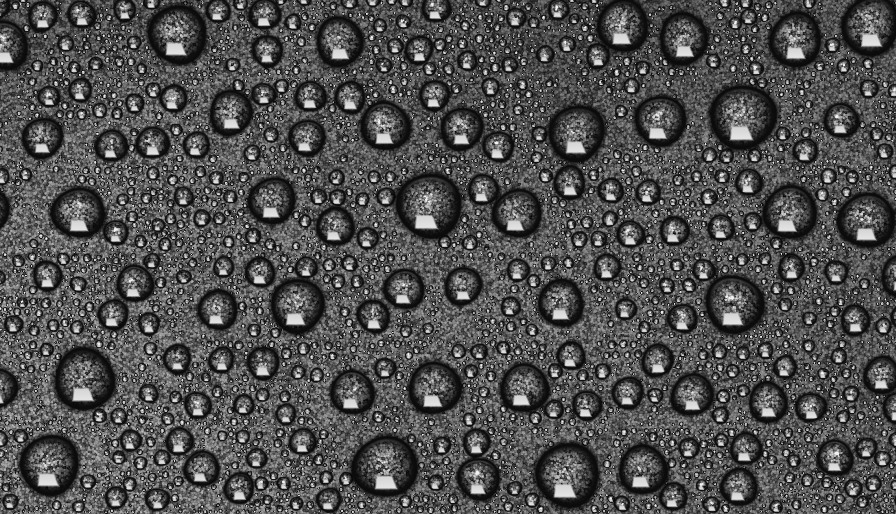
Reproduce this texture procedurally as a Shadertoy shader.

```glsl
// Water drops on a dark grainy plate, in black and white.
// Five jittered grids of halving size hold the drops; small ones give way to
// larger ones. Each drop has a dark rim, a grainy glow and a window glint.

#define LEVELS 5
#define CELL 0.17          // grid cell of the largest drops, in canvas heights
#define MIN_RATIO 0.15     // drop radius relative to its cell
#define MAX_RATIO 0.375
#define PRESENCE 0.86      // share of cells that hold a drop
#define GRAIN_CELLS 235.0  // grains per canvas height
#define GRAIN_DEPTH 1.15
#define PLATE_TONE 0.335
#define RIM_TONE 0.045
#define GLINT_TONE 0.9

vec3 hash3(vec3 p) {
    p = fract(p * vec3(0.1031, 0.1030, 0.0973));
    p += dot(p, p.yxz + 33.33);
    return fract((p.xxy + p.yxx) * p.zyx);
}

float cellSize(int level) {
    return CELL * exp2(-float(level));
}

// Centre and radius of the drop in one cell; radius 0 means no drop.
vec3 dropIn(vec2 id, int level) {
    vec3 h = hash3(vec3(id + 40.0, float(level) * 17.0 + 5.0));
    vec3 k = hash3(vec3(id + 90.0, float(level) * 11.0 + 71.0));
    float ratio = mix(MIN_RATIO, MAX_RATIO, h.z);
    vec2 jitter = (2.0 * h.xy - 1.0) * (0.5 - 1.1 * ratio);
    vec2 centre = id + 0.5 + vec2(0.5 * mod(id.y, 2.0), 0.0) + jitter;
    return vec3(centre, ratio * step(k.x, PRESENCE)) * cellSize(level);
}

// Distance from a point to the nearest drop of any larger level.
float gapToLarger(vec2 p, int level) {
    float gap = 1.0;
    for (int l = 0; l < level; l++) {
        vec2 base = floor(p / cellSize(l));
        for (int n = 0; n < 9; n++) {
            vec3 drop = dropIn(base + vec2(n % 3 - 1, n / 3 - 1), l);
            if (drop.z > 0.0) gap = min(gap, length(p - drop.xy) - drop.z);
        }
    }
    return gap;
}

// Soft cellular grain with mean near 1.
float grainAt(vec2 p) {
    p *= GRAIN_CELLS;
    vec2 base = floor(p);
    float tone = 0.0, total = 0.0, nearest = 2.0;
    for (int n = 0; n < 9; n++) {
        vec2 id = base + vec2(n % 3 - 1, n / 3 - 1);
        vec3 h = hash3(vec3(id, 3.0));
        float d = length(p - id - h.xy);
        float weight = exp(-11.0 * d * d);
        tone += weight * h.z;
        total += weight;
        nearest = min(nearest, d);
    }
    return 1.0 + GRAIN_DEPTH * (tone / total - 0.5) + 0.6 * (0.45 - nearest);
}

// Paints one drop over the tone below; q is the position in drop radii.
float paintDrop(float below, vec2 q, float blur, float grain, vec3 seed, int level) {
    float angle = atan(q.y, q.x);
    float wobble = 0.06 * seed.x * sin(2.0 * angle + 6.28 * seed.y)
                 + 0.03 * sin(3.0 * angle + 6.28 * seed.z);
    float d = length(q) * (1.0 + wobble);
    float size = float(level);

    // contact shadow and grainy body
    below *= mix(0.3, 1.0, smoothstep(0.95, 1.2, d));
    vec2 g = q - vec2(-0.08, 0.12);
    float glow = (0.46 + 0.04 * size) * exp(-1.7 * dot(g, g));
    float body = (0.03 + glow) * mix(1.0, grain, 1.25);
    body = mix(body, RIM_TONE, smoothstep(0.66, 0.94, d));
    body += 0.16 * seed.y * smoothstep(0.08, 0.0, abs(d - 0.86)) * smoothstep(0.2, 0.9, q.y);

    // tapered window glint, sometimes a second small light
    vec2 w = q - vec2(-0.16 + 0.2 * seed.x, -0.5);
    w.x += 0.15 * w.y;
    vec2 halfSize = vec2(0.28 - 0.25 * w.y, 0.19) + 0.035 * size;
    vec2 e = abs(w) - halfSize;
    float glint = 1.0 - smoothstep(-blur, blur + 0.03, max(e.x, e.y));
    glint *= 1.0 - smoothstep(0.8, 0.92, d);
    body = mix(body, GLINT_TONE - 0.18 * (w.y + 0.2), glint);
    float spark = smoothstep(0.2, 0.02, length(q - vec2(0.1 - 0.4 * seed.z, 0.25)));
    body += 0.4 * spark * step(0.78, seed.y);

    return mix(below, body, 1.0 - smoothstep(1.0 - blur, 1.0 + blur, d));
}

void mainImage(out vec4 fragColor, in vec2 fragCoord) {
    vec2 p = fragCoord / iResolution.y;
    float pixel = 1.0 / iResolution.y;
    float grain = grainAt(p);

    // plate: lighter at the lower left, faint slow mottling
    float tone = PLATE_TONE + 0.07 * (1.0 - smoothstep(0.1, 1.2, length(p - vec2(0.3, 0.15))));
    tone += 0.02 * sin(5.0 * p.x + 2.0 * sin(4.0 * p.y)) - 0.04 * smoothstep(0.6, 1.0, p.y);
    tone *= grain;

    // drops, smallest first
    for (int level = LEVELS - 1; level >= 0; level--) {
        vec2 base = floor(p / cellSize(level));
        for (int n = 0; n < 9; n++) {
            vec2 id = base + vec2(n % 3 - 1, n / 3 - 1);
            vec3 drop = dropIn(id, level);
            vec2 offset = p - drop.xy;
            if (length(offset) > 1.35 * drop.z) continue;
            if (gapToLarger(drop.xy, level) < 1.1 * drop.z) continue;
            float blur = min(pixel / drop.z, 0.5);
            vec3 seed = hash3(vec3(id + 7.0, float(level) + 23.0));
            tone = paintDrop(tone, offset / drop.z, blur, grain, seed, level);
        }
    }
    fragColor = vec4(vec3(clamp(tone, 0.02, 0.95)), 1.0);
}
```
